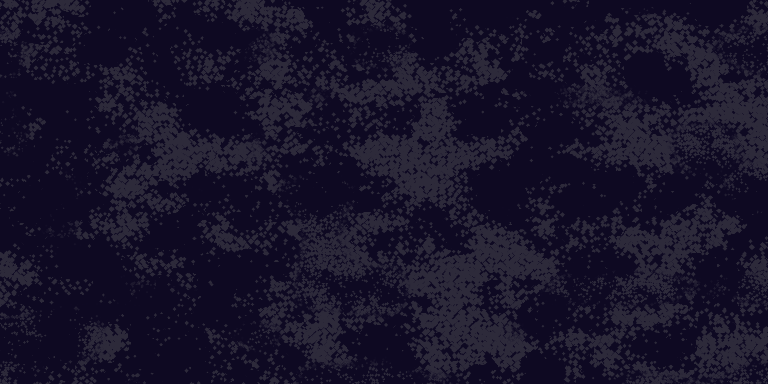
A Shadertoy shader for this texture:

```glsl
float hash(vec2 p)
{
    vec3 q = fract(vec3(p.xyx) * 0.1031);
    q += dot(q, q.yzx + 33.33);
    return fract((q.x + q.y) * q.z);
}

float valueNoise(vec2 p)
{
    vec2 cell = floor(p);
    vec2 f = fract(p);
    f = f * f * (3.0 - 2.0 * f);
    float low = mix(hash(cell), hash(cell + vec2(1, 0)), f.x);
    float high = mix(hash(cell + vec2(0, 1)), hash(cell + vec2(1, 1)), f.x);
    return mix(low, high, f.y);
}

// Layered blotches, slightly wider than tall
float blotches(vec2 p)
{
    float sum = 0.0;
    float weight = 0.5;
    p *= vec2(7.0, 10.0);
    for (int i = 0; i < 4; i++)
    {
        sum += weight * valueNoise(p);
        p = p * 2.03 + vec2(17.3, 41.7);
        weight *= 0.68;
    }
    return sum / 1.228;
}

// Scattered diamonds whose number and size grow with the density
float diamonds(vec2 p, float density, float blur)
{
    vec2 cell = floor(p);
    float nearest = 2.0;
    for (int y = -1; y <= 1; y++)
    for (int x = -1; x <= 1; x++)
    {
        vec2 id = cell + vec2(x, y);
        vec2 centre = id + vec2(hash(id + 11.0), hash(id + 57.0));
        vec2 offset = abs(p - centre);
        float radius = mix(0.36, 0.92, density) * mix(0.75, 1.15, hash(id + 93.0));
        if (hash(id + 131.0) < density)
            nearest = min(nearest, offset.x + offset.y - radius);
    }
    return 1.0 - smoothstep(-blur, blur, nearest);
}

void mainImage(out vec4 fragColor, in vec2 fragCoord)
{
    vec2 uv = fragCoord / iResolution.y;
    float pixel = 1.0 / iResolution.y;

    // Patch density, from empty ground to nearly solid cores
    float density = smoothstep(0.34, 0.74, blotches(uv + 3.0));

    // Coarse grains, with areas of finer dust
    float coarse = diamonds(uv * 98.0, density, 98.0 * pixel * 0.75);
    float fine = diamonds(uv * 150.0 + 200.0, density * 0.9, 150.0 * pixel * 0.7);
    float dusty = smoothstep(0.58, 0.74, valueNoise(uv * vec2(6.0, 8.0) + 70.0));
    float grain = mix(coarse, fine, dusty);

    vec3 ground = vec3(0.055, 0.035, 0.135);
    vec3 ash = vec3(0.175, 0.163, 0.228);
    fragColor = vec4(mix(ground, ash, grain), 1.0);
}
```
